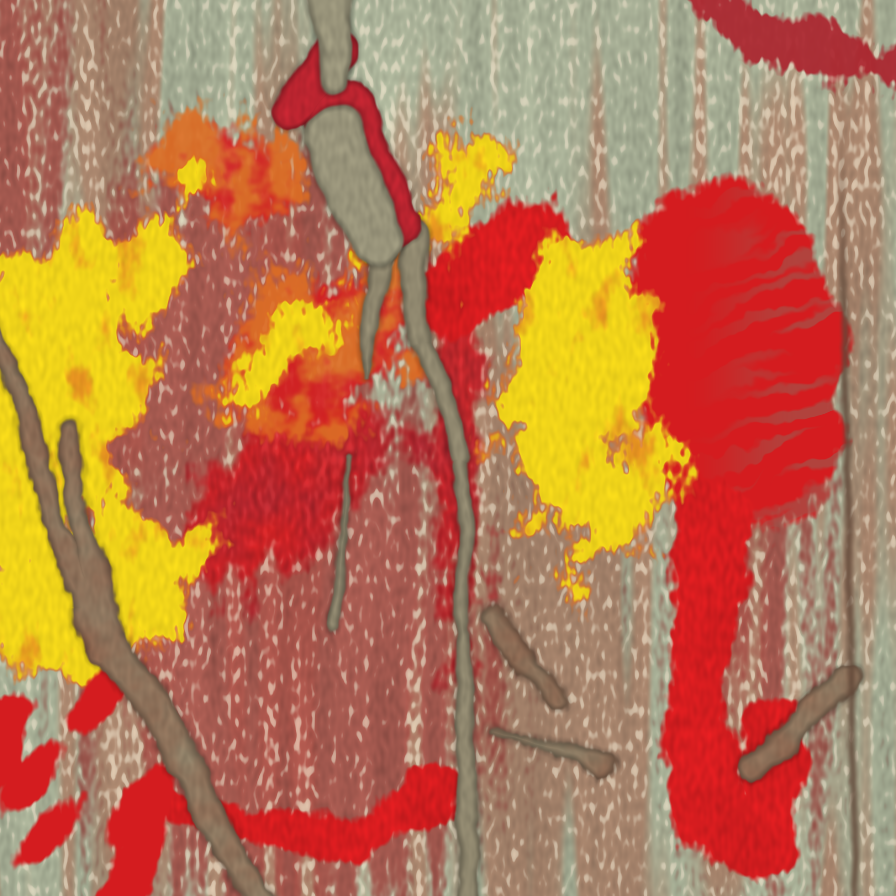
This texture is drawn by a Shadertoy shader. Its source:

```glsl
const vec3 SAGE = vec3(.66, .69, .59);
const vec3 PALE = vec3(.82, .78, .70);
const vec3 TAN = vec3(.63, .48, .39);
const vec3 ROSE = vec3(.66, .30, .27);
const vec3 RED = vec3(.83, .11, .12);
const vec3 CRIMSON = vec3(.67, .13, .17);
const vec3 ORANGE = vec3(.87, .43, .14);
const vec3 YELLOW = vec3(.94, .83, .10);
const vec3 MUD = vec3(.52, .49, .40);
const vec3 BROWN = vec3(.50, .37, .29);
const float FAR = 9.;

vec2 hash2(vec2 p) {
    vec3 q = fract(p.xyx * vec3(.1031, .1030, .0973));
    q += dot(q, q.yzx + 33.33);
    return fract((q.xx + q.yz) * q.zy);
}

float corner(vec2 cell, vec2 offset) {
    return dot(hash2(cell) * 2. - 1., offset);
}

float noise(vec2 p) {
    vec2 i = floor(p), f = fract(p), u = f * f * (3. - 2. * f), e = vec2(1, 0);
    return 1.3 * mix(mix(corner(i, f), corner(i + e, f - e), u.x),
        mix(corner(i + e.yx, f - e.yx), corner(i + 1., f - 1.), u.x), u.y);
}

float fbm(vec2 p) {
    float sum = 0., amp = .6;
    for (int i = 0; i < 4; i++) {
        sum += amp * noise(p + 40.);
        p = mat2(1.6, 1.2, -1.2, 1.6) * p;
        amp *= .55;
    }
    return sum;
}

// Both shapes join their distance to d
float blob(float d, vec2 p, vec2 center, vec2 radius, float angle) {
    float c = cos(angle), s = sin(angle);
    vec2 q = mat2(c, -s, s, c) * (p - center);
    return min(d, (length(q / radius) - 1.) * min(radius.x, radius.y));
}

float stroke(float d, vec2 p, vec4 ends, float w0, float w1) {
    vec2 a = p - ends.xy, b = ends.zw - ends.xy;
    float t = clamp(dot(a, b) / dot(b, b), 0., 1.);
    return min(d, length(a - b * t) - mix(w0, w1, t));
}

float cover(float d, float soft) {
    return 1. - smoothstep(-soft, soft, d);
}

// Thick paint with a dark rim and a lighter core
vec3 drip(vec3 under, vec3 paint, float d, float grain) {
    under *= 1. - .2 * cover(d - .003, .004);
    float light = .82 + .27 * smoothstep(0., -.008, d) + .12 * grain;
    return mix(under, paint * light, cover(d, .002));
}

// Weathered boards, brushed vertically
vec3 boards(vec2 p, float streak, float grain) {
    float column = noise(p * vec2(11, 1.3)) + .7 * streak - .22 * (p.y - .5);
    vec3 c = mix(SAGE, TAN, .9 * smoothstep(-.12, .3, column));
    float d = blob(FAR, p, vec2(.32, .27), vec2(.21, .30), .1);
    d = blob(d, p, vec2(.01, .84), vec2(.06, .22), 0.);
    d = blob(d, p, vec2(.84, .27), vec2(.05, .17), 0.);
    d = blob(d, p, vec2(.22, .62), vec2(.22, .16), .5);
    c = mix(c, ROSE, .85 * cover(d + .13 * streak + .05 * grain, .045));
    c = mix(c, PALE, .6 * smoothstep(.12, .5, grain + .4 * streak));
    return c * (1. + .16 * streak + .14 * grain);
}

void mainImage(out vec4 fragColor, in vec2 fragCoord) {
    vec2 p = fragCoord / iResolution.xy;
    float streak = noise(p * vec2(48, 3)), grain = noise(p * vec2(170, 75));
    float rough = fbm(p * 15.), torn = .055 * rough + .012 * grain;
    vec2 w = p + .018 * vec2(fbm(p * 8.), fbm(p * 8. + 17.));
    vec3 c = boards(p, streak, grain);

    // Dry crimson and orange underpaint
    float d = blob(FAR, w, vec2(.31, .45), vec2(.15, .075), .75);
    d = stroke(d, w, vec4(.51, .68, .515, .26), .035, .012);
    c = mix(c, mix(CRIMSON, RED, .5 + rough) * (1. + .2 * grain), .92 * cover(d + torn + .02 * streak, .012));
    d = blob(FAR, w, vec2(.36, .61), vec2(.13, .085), .5);
    d = blob(d, w, vec2(.26, .80), vec2(.09, .06), -.3);
    c = mix(c, mix(ORANGE, RED, smoothstep(-.1, .3, rough + .3 * streak)), .9 * cover(d + 1.6 * torn, .012));

    // Large red head with combed ridges
    d = blob(FAR, w, vec2(.82, .60), vec2(.125, .20), .12);
    float ridge = noise(vec2(p.x * 7., (p.y - .35 * p.x) * 62. + 2. * rough));
    ridge = smoothstep(0., .25, ridge) * smoothstep(.76, .9, p.x);
    c = mix(c, mix(RED, ROSE, .8 * ridge), cover(d + .5 * torn, .005));

    // Hooked red tail and smears
    d = stroke(FAR, w, vec4(.80, .42, .775, .22), .045, .032);
    d = stroke(d, w, vec4(.775, .22, .79, .10), .035, .045);
    d = stroke(d, w, vec4(.79, .10, .86, .05), .045, .035);
    d = stroke(d, w, vec4(.86, .05, .865, .19), .035, .028);
    d = blob(d, w, vec2(.55, .70), vec2(.11, .05), .7);
    d = stroke(d, w, vec4(.15, .11, .40, .06), .01, .024);
    d = stroke(d, w, vec4(.40, .06, .48, .12), .022, .028);
    c = mix(c, RED * (1. + .12 * grain + .1 * rough), cover(d + .45 * torn, .004));
    d = stroke(FAR, w, vec4(.78, 1, .91, .93), .018, .032);
    d = stroke(d, w, vec4(.91, .93, 1.02, .92), .032, .025);
    c = mix(c, CRIMSON, .9 * cover(d + torn, .006));

    // Ragged yellow patches
    d = blob(FAR, w, vec2(.04, .54), vec2(.11, .20), -.25);
    d = blob(d, w, vec2(.10, .34), vec2(.13, .085), .5);
    d = stroke(d, w, vec4(.06, .56, .22, .79), .045, .015);
    d = blob(d, w, vec2(.645, .57), vec2(.09, .15), -.1);
    d = stroke(d, w, vec4(.72, .47, .64, .36), .03, .018);
    d = stroke(d, w, vec4(.27, .56, .39, .69), .018, .012);
    d = stroke(d, w, vec4(.49, .75, .53, .82), .018, .018) + 1.5 * torn;
    float stain = smoothstep(.08, .5, fbm(p * vec2(24, 13)) + .15 * streak);
    c = mix(c, ORANGE, .7 * cover(d - .007, .006));
    c = mix(c, mix(YELLOW, ORANGE, .65 * stain) * (1. + .08 * grain), cover(d, .005));

    // Red splashes at the foot
    for (float i = 0.; i < 8.; i++) {
        vec2 h = hash2(vec2(i + 3., 8));
        d = blob(FAR, w, vec2(.19 * h.x, .03 * i + .01), vec2(.05, .019 + .009 * h.y), .7 + .5 * h.y);
        c = mix(c, RED, cover(d + .25 * torn, .003));
    }

    // Muddy drips and the heavy hanging drop
    d = stroke(FAR, w, vec4(.46, .74, .47, .62), .016, .012);
    d = stroke(d, w, vec4(.47, .62, .515, .49), .011, .009);
    d = stroke(d, w, vec4(.515, .49, .525, 0), .007, .012);
    d = stroke(d, w, vec4(.39, .49, .375, .30), .003, .008);
    d = stroke(d, w, vec4(.425, .72, .41, .58), .017, .004);
    c = drip(c, MUD, d + .12 * torn, grain);
    d = stroke(FAR, w, vec4(.33, .88, .37, .94), .022, .025);
    d = stroke(d, w, vec4(.38, .87, .44, .75), .04, .027);
    c = drip(c, CRIMSON, d + .1 * torn, grain);
    d = stroke(FAR, w, vec4(.37, 1.02, .37, .91), .026, .014);
    d = stroke(d, w, vec4(.375, .85, .42, .73), .034, .028);
    c = drip(c, mix(MUD, SAGE, .2), d, grain);

    // Brown runs and curl
    d = stroke(FAR, w, vec4(-.01, .64, .10, .32), .008, .015);
    d = stroke(d, w, vec4(.10, .32, .30, -.02), .019, .016);
    d = stroke(d, w, vec4(.075, .515, .12, .28), .009, .02);
    d = stroke(d, w, vec4(.55, .31, .62, .22), .012, .009);
    d = stroke(d, w, vec4(.55, .18, .67, .15), .006, .014);
    d = stroke(d, w, vec4(.94, .24, .84, .14), .016, .012);
    c = drip(c, mix(BROWN, MUD, .35 + rough), d + .2 * torn, grain);

    // Board seam
    d = abs(p.x - .955 + .02 * p.y + .004 * rough) - .004;
    c = mix(c, BROWN * .75, .75 * cover(d, .004) * smoothstep(.95, .6, p.y));
    fragColor = vec4(clamp(c, 0., 1.), 1);
}
```
